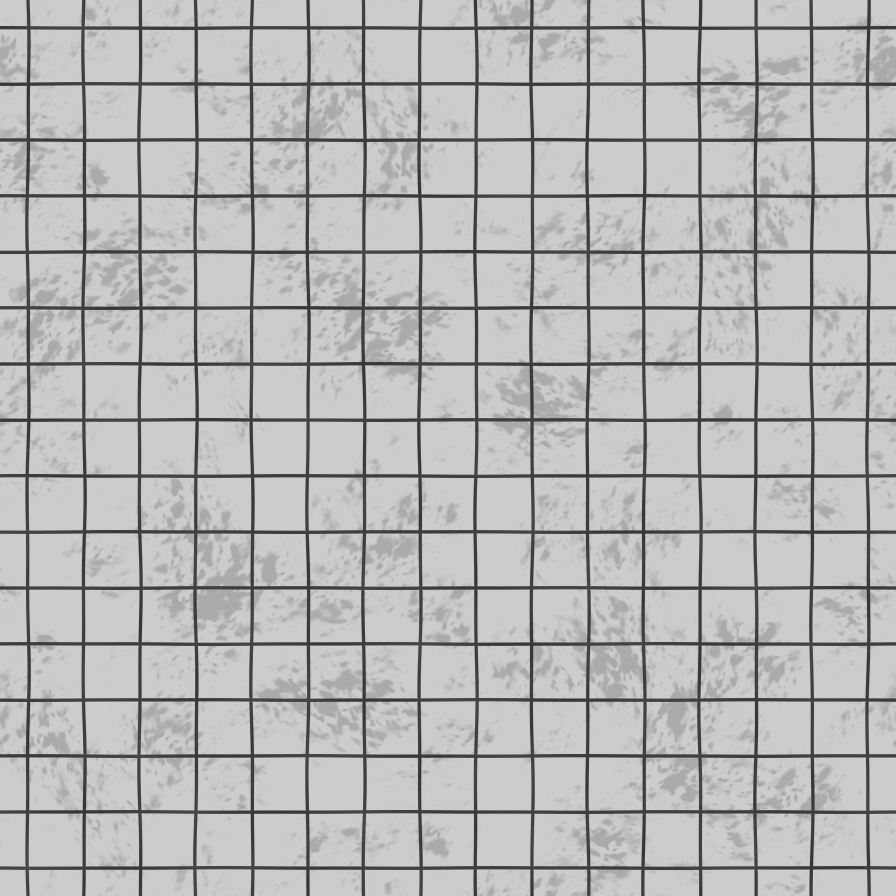
Give the GLSL for this pattern, as a three.js fragment shader.

```glsl
// Square grid of thin dark lines on pale grey, mottled with soft smeared stains.
varying vec2 vUv;

const float REPEATS = 16.0;        // grid cells across and down
const float LINE_WIDTH = 0.059;    // in cells
const float LINE_WOBBLE = 0.014;   // sideways drift of the lines, in cells
const vec3 BASE_COLOR = vec3(0.80);
const vec3 STAIN_COLOR = vec3(0.665);
const vec3 LINE_DARK = vec3(0.19);
const vec3 LINE_LIGHT = vec3(0.27);
const float STAIN_START = 0.06;    // stain density where marks appear
const float STAIN_FULL = 0.38;     // stain density at full strength
const float TAU = 6.2831853;

vec3 hash3(vec2 p) {
  vec3 q = fract(p.xyx * vec3(0.1031, 0.1030, 0.0973));
  q += dot(q, q.yxz + 33.33);
  return fract((q.xxy + q.yzz) * q.zyx);
}

// Smear direction, drifting slowly over the tile
float smearAngle(vec2 uv) {
  vec2 a = TAU * uv;
  return 0.7 + 0.8 * sin(a.x + 2.0 * a.y) + 0.6 * sin(2.0 * a.x - a.y + 1.3);
}

// Wrapping cellular noise: one soft oval per cell, stretched along the smear
float smudges(vec2 uv, float period, vec2 squeeze) {
  vec2 p = uv * period;
  vec2 home = floor(p);
  float sum = 0.0;
  for (int j = -1; j <= 1; j++) {
    for (int i = -1; i <= 1; i++) {
      vec2 cell = home + vec2(float(i), float(j));
      vec3 rnd = hash3(mod(cell, period) + period);
      float angle = smearAngle(cell / period) + 1.6 * (rnd.z - 0.5);
      float c = cos(angle), s = sin(angle);
      vec2 d = p - cell - rnd.xy;
      d = vec2(c * d.x + s * d.y, c * d.y - s * d.x) * squeeze;
      sum += fract(rnd.z * 17.0) * exp(-2.0 * dot(d, d));
    }
  }
  return sum;
}

// Fine smears gathered into broad patches
float stainAmount(vec2 uv) {
  vec2 broad = vec2(1.5, 2.2);
  vec2 narrow = vec2(1.5, 2.9);
  float patches = smudges(uv, 8.0, broad) + 0.7 * smudges(uv, 19.0, broad);
  float grain = 0.5 * smudges(uv, 41.0, narrow)
              + 0.5 * smudges(uv, 77.0, narrow)
              + 0.4 * smudges(uv, 139.0, narrow);
  return smoothstep(STAIN_START, STAIN_FULL, patches * grain);
}

// Coverage of the vertical (x) and horizontal (y) lines, centred in each cell
vec2 gridLines(vec2 uv) {
  vec2 p = uv * REPEATS;
  vec2 index = floor(p);
  vec2 along = TAU * uv.yx;
  vec2 drift = sin(3.0 * along + 2.4 * index) + 0.5 * sin(7.0 * along + 4.1 * index);
  vec2 dist = abs(fract(p) - 0.5 + LINE_WOBBLE * drift * vec2(1.0, 0.3));
  vec2 edge = max(fwidth(vUv) * REPEATS, vec2(0.001));
  return clamp((0.5 * LINE_WIDTH - dist) / edge + 0.5, 0.0, 1.0);
}

void main() {
  vec3 color = mix(BASE_COLOR, STAIN_COLOR, stainAmount(vUv));

  // Line tone shifts gently along the grid
  vec2 a = TAU * vUv;
  float tone = 0.65 + 0.2 * sin(5.0 * a.x + 3.0 * a.y) + 0.15 * sin(11.0 * a.y - 4.0 * a.x);
  vec2 lines = gridLines(vUv);
  color = mix(color, mix(LINE_DARK, LINE_LIGHT, tone), max(lines.x, lines.y));

  gl_FragColor = vec4(color, 1.0);
}
```
